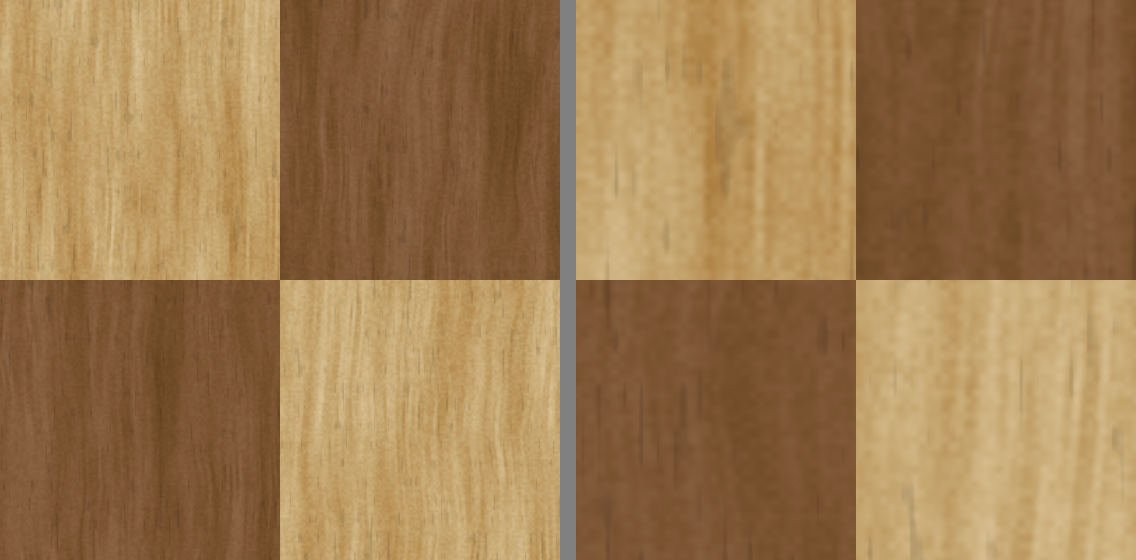
Left, the full canvas; right, a detail of the centre.
Give the GLSL for this texture, as a WebGL 1 fragment shader.

```glsl
precision highp float;

uniform vec2 u_resolution;

const float CELLS = 2.0;                     // squares across and down
const vec2 BAND_FREQ = vec2(9.0, 1.3);       // broad figure, per square
const vec2 STREAK_FREQ = vec2(26.0, 2.2);    // medium streaks
const vec2 FIBRE_FREQ = vec2(85.0, 6.0);     // fine fibres
const vec2 PORE_FREQ = vec2(100.0, 15.0);    // short dark pores
const float SPECK_FREQ = 110.0;              // soft mottling
const float WARP_MIN = 0.02;                 // sideways drift of the grain
const float WARP_MAX = 0.11;
const float PORE_DEPTH = 0.10;

const vec3 MAPLE_DEEP = vec3(0.68, 0.50, 0.26);
const vec3 MAPLE_MID = vec3(0.77, 0.645, 0.43);
const vec3 MAPLE_PALE = vec3(0.86, 0.77, 0.60);
const vec3 WALNUT_DEEP = vec3(0.40, 0.265, 0.12);
const vec3 WALNUT_MID = vec3(0.485, 0.33, 0.20);
const vec3 WALNUT_PALE = vec3(0.56, 0.41, 0.285);

float hash(vec2 p) {
  vec3 q = fract(vec3(p.xyx) * 0.1031);
  q += dot(q, q.yzx + 33.33);
  return fract((q.x + q.y) * q.z);
}

float noise(vec2 p) {
  vec2 i = floor(p);
  vec2 f = fract(p);
  f = f * f * (3.0 - 2.0 * f);
  return mix(mix(hash(i), hash(i + vec2(1.0, 0.0)), f.x),
             mix(hash(i + vec2(0.0, 1.0)), hash(i + vec2(1.0, 1.0)), f.x), f.y);
}

// Noise centred on zero
float ripple(vec2 p) {
  return noise(p) - 0.5;
}

// Checker mask with one-pixel edges: 0 on walnut, 1 on maple
float checker(vec2 p, float pixel) {
  vec2 d = abs(fract(p * 0.5 + 0.25) - 0.5) - 0.25;
  vec2 side = clamp(d * 4.0 / pixel, -1.0, 1.0);
  return 0.5 - 0.5 * side.x * side.y;
}

// Lightness of the grain, around 0.5
float grain(vec2 p, vec2 seed, float figure) {
  float drift = mix(WARP_MIN, WARP_MAX, figure);
  vec2 g = p;
  g.x += drift * ripple(p * vec2(3.0, 2.2) + seed);
  g.x += 0.3 * drift * ripple(p * vec2(7.0, 6.0) + seed.yx);

  float tone = 0.5;
  tone += 0.50 * ripple(g * BAND_FREQ + seed);
  tone += 0.36 * ripple(g * STREAK_FREQ + seed + 17.0);
  tone += 0.16 * ripple(p * vec2(2.5, 2.0) + seed + 31.0);

  // Fibres show more strongly in some patches than in others
  float patchy = noise(p * vec2(6.0, 4.0) + seed + 43.0);
  tone += mix(0.14, 0.46, patchy) * ripple(g * FIBRE_FREQ + seed + 59.0);
  tone += 0.20 * ripple(p * SPECK_FREQ + seed + 71.0);
  tone += 0.10 * ripple(p * SPECK_FREQ * 0.4 + seed + 83.0);
  return tone;
}

// Three-stop colour ramp
vec3 ramp(vec3 deep, vec3 mid, vec3 pale, float t) {
  vec3 lower = mix(deep, mid, clamp(t * 2.0, 0.0, 1.0));
  return mix(lower, pale, clamp(t * 2.0 - 1.0, 0.0, 1.0));
}

void main() {
  float side = min(u_resolution.x, u_resolution.y);
  vec2 p = gl_FragCoord.xy / side * CELLS;
  vec2 cell = floor(p);
  vec2 local = fract(p);
  float maple = checker(p, CELLS / side);

  // Every square is cut from a different piece of wood
  vec2 seed = 100.0 * vec2(hash(cell + 3.0), hash(cell + 11.0));
  float figure = hash(cell + 7.0);
  float tone = grain(local, seed, figure);

  vec3 light = ramp(MAPLE_DEEP, MAPLE_MID, MAPLE_PALE, tone);
  vec3 dark = ramp(WALNUT_DEEP, WALNUT_MID, WALNUT_PALE, tone);
  vec3 color = mix(dark, light, maple);

  // Scattered pores along the grain
  float pore = smoothstep(0.78, 0.98, noise(local * PORE_FREQ + seed + 97.0));
  color *= 1.0 - PORE_DEPTH * pore;

  gl_FragColor = vec4(color, 1.0);
}
```
